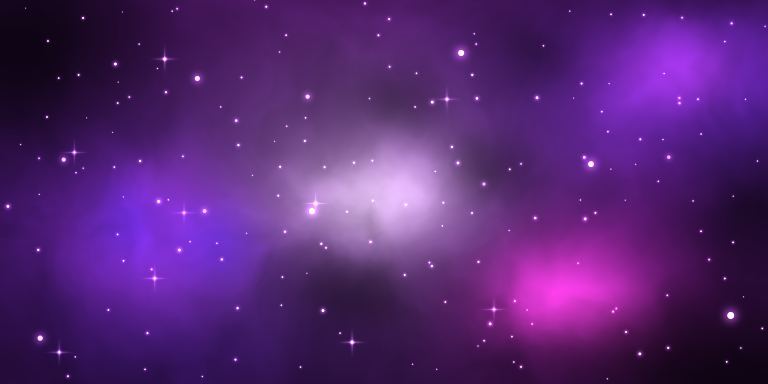
Reproduce this background procedurally as a WebGL 1 fragment shader.

```glsl
precision highp float;
// Deep-space nebula: soft elliptical glows are layered over a dark plum sky,
// bent and shaded by fractal noise, then dimmed by dark dust pockets.
// Hashed grids scatter small stars, bright stars and four-pointed flares.

uniform vec2 u_resolution;

const vec3 NIGHT = vec3(0.14, 0.04, 0.20);
const vec3 PLUM = vec3(0.35, 0.09, 0.45);
const vec3 INDIGO = vec3(0.20, 0.07, 0.40);
const vec3 VIOLET = vec3(0.38, 0.13, 0.63);
const vec3 BLUE = vec3(0.32, 0.15, 0.86);
const vec3 ORCHID = vec3(0.61, 0.20, 0.86);
const vec3 HAZE = vec3(0.49, 0.31, 0.59);
const vec3 PALE = vec3(0.79, 0.66, 0.85);
const vec3 WINE = vec3(0.42, 0.08, 0.43);
const vec3 MAGENTA = vec3(0.88, 0.22, 0.82);
const vec3 STAR_CORE = vec3(1.0, 0.94, 1.0);
const vec3 STAR_HALO = vec3(0.85, 0.40, 0.95);

const float WARP = 0.09;          // how far noise bends the glows
const float CLOUD_SCALE = 3.6;    // frequency of the cloud texture
const float CLOUD_CONTRAST = 0.85;
const float STAR_JITTER = 0.7;    // share of a cell a star may wander in
const float FLARE_LENGTH = 0.045;
const float FLARE_WIDTH = 0.002;

float hash(vec2 p) {
  return fract(sin(dot(p, vec2(127.1, 311.7))) * 43758.5453);
}

float noise(vec2 p) {
  vec2 i = floor(p);
  vec2 f = fract(p);
  f = f * f * (3.0 - 2.0 * f);
  float low = mix(hash(i), hash(i + vec2(1.0, 0.0)), f.x);
  float high = mix(hash(i + vec2(0.0, 1.0)), hash(i + 1.0), f.x);
  return mix(low, high, f.y);
}

float fbm(vec2 p) {
  float sum = 0.0;
  float amp = 0.5;
  for (int i = 0; i < 5; i++) {
    sum += amp * noise(p);
    p = mat2(1.6, 1.2, -1.2, 1.6) * p + 7.3;
    amp *= 0.5;
  }
  return sum;
}

// Soft elliptical falloff, 1 at the centre
float glow(vec2 p, vec2 centre, vec2 radius) {
  vec2 d = (p - centre) / radius;
  return exp(-dot(d, d));
}

vec3 nebula(vec2 p) {
  vec2 bend = vec2(fbm(p * 3.5 + 4.0), fbm(p * 3.5 + 19.0)) - 0.48;
  vec2 q = p + WARP * bend;
  // Broad colour washes
  vec3 c = mix(NIGHT, PLUM, 0.75 * glow(q, vec2(1.0, 1.0), vec2(0.60, 0.28)));
  c = mix(c, INDIGO, 0.7 * glow(q, vec2(0.45, 0.12), vec2(0.45, 0.22)));
  c = mix(c, VIOLET, 0.9 * glow(q, vec2(0.36, 0.42), vec2(0.46, 0.27)));
  c = mix(c, VIOLET, 0.95 * glow(q, vec2(1.70, 0.73), vec2(0.48, 0.28)));
  c = mix(c, WINE, 0.85 * glow(q, vec2(1.52, 0.24), vec2(0.34, 0.24)));
  c = mix(c, HAZE, 0.9 * glow(q, vec2(0.95, 0.53), vec2(0.43, 0.34)));
  // Bright hearts
  c = mix(c, ORCHID, 0.65 * glow(q, vec2(0.42, 0.41), vec2(0.19, 0.15)));
  c = mix(c, BLUE, 0.5 * glow(q, vec2(0.34, 0.42), vec2(0.10, 0.11)));
  c = mix(c, BLUE, 0.45 * glow(q, vec2(0.56, 0.38), vec2(0.11, 0.11)));
  c = mix(c, BLUE, 0.35 * glow(q, vec2(1.93, 0.77), vec2(0.14, 0.15)));
  c = mix(c, ORCHID, 0.9 * glow(q, vec2(1.79, 0.80), vec2(0.19, 0.11)));
  c = mix(c, MAGENTA, 0.95 * glow(q, vec2(1.485, 0.215), vec2(0.18, 0.13)));
  // Dust pockets
  float dust = 0.40 * glow(q, vec2(1.04, 0.73), vec2(0.13, 0.08));
  dust += 0.40 * glow(q, vec2(0.94, 0.21), vec2(0.15, 0.09));
  dust += 0.35 * glow(q, vec2(1.28, 0.57), vec2(0.13, 0.09));
  dust += 0.30 * glow(q, vec2(1.42, 0.85), vec2(0.13, 0.10));
  dust += 0.40 * glow(q, vec2(1.97, 0.45), vec2(0.18, 0.13));
  dust += 0.60 * glow(q, vec2(0.08, 0.90), vec2(0.34, 0.25));
  dust += 0.65 * glow(q, vec2(1.90, 0.02), vec2(0.36, 0.20));
  c *= 1.0 - min(dust, 0.8);
  c = mix(c, PALE, 0.95 * glow(q, vec2(0.97, 0.49), vec2(0.21, 0.15)));
  return c * (1.0 + CLOUD_CONTRAST * (fbm(p * CLOUD_SCALE + bend) - 0.47));
}

// Offset from the one star in this grid cell; z is its strength, 0 if absent
vec3 cellStar(vec2 p, float cell, float density, float seed) {
  vec2 id = floor(p / cell);
  vec2 rnd = vec2(hash(id + seed), hash(id + seed + 31.7));
  vec2 centre = (id + 0.5 + STAR_JITTER * (rnd - 0.5)) * cell;
  float present = step(hash(id + seed + 57.3), density);
  return vec3(p - centre, present * mix(0.45, 1.0, hash(id + seed + 83.1)));
}

vec3 stars(vec2 p, float cell, float density, float radius, float seed) {
  vec3 s = cellStar(p, cell, density, seed);
  float d = length(s.xy);
  float size = radius * max(s.z, 0.45);
  float aa = 0.7 / u_resolution.y;
  float core = 1.0 - smoothstep(max(size - aa, 0.0), size + aa, d);
  float halo = 0.5 * exp(-d * d / (size * size * 5.0));
  return s.z * (core * STAR_CORE + halo * STAR_HALO);
}

vec3 flares(vec2 p, float cell, float density, float seed) {
  vec3 s = cellStar(p, cell, density, seed);
  vec2 d = abs(s.xy);
  vec2 taper = max(1.0 - d / FLARE_LENGTH, 0.0);
  vec2 ray = taper * taper * exp(-d.yx / FLARE_WIDTH);
  float core = exp(-dot(d, d) / 0.00002);
  return s.z * ((ray.x + ray.y) * STAR_HALO + core * STAR_CORE);
}

void main() {
  vec2 p = gl_FragCoord.xy / u_resolution.y;
  p.x += 1.0 - 0.5 * u_resolution.x / u_resolution.y;
  vec3 c = nebula(p);
  c += stars(p, 0.085, 0.42, 0.0023, 3.0);
  c += stars(p, 0.13, 0.42, 0.0036, 11.0);
  c += stars(p, 0.33, 0.50, 0.0090, 23.0);
  c += flares(p, 0.34, 0.50, 41.0);
  gl_FragColor = vec4(clamp(c, 0.0, 1.0), 1.0);
}
```
